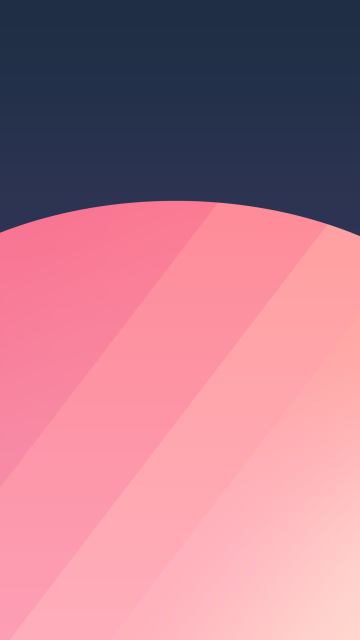
Give the GLSL for this background, as a WebGL 2 fragment shader.

```glsl
#version 300 es
precision highp float;

uniform vec2 u_resolution;
out vec4 outColor;

const vec3 SKY_TOP = vec3(0.12, 0.18, 0.27);
const vec3 SKY_LOW = vec3(0.182, 0.207, 0.33);
const vec3 CREAM = vec3(1.0, 0.84, 0.81);

// Coverage of the side where the signed distance is negative
float cover(float dist, float pixel) {
    return 1.0 - smoothstep(-0.7 * pixel, 0.7 * pixel, dist);
}

// Height of an elliptical arc at x, given its crest and radii
float arcHeight(float x, vec2 crest, vec2 radii) {
    float t = (x - crest.x) / radii.x;
    return crest.y - radii.y * (1.0 - sqrt(max(0.0, 1.0 - t * t)));
}

// Position across the slanted bands, growing towards the lower right
float acrossBands(vec2 p, float slant) {
    return p.x + slant * (1.0 - p.y);
}

// Lay a vertical gradient over the base beyond a band edge
vec3 addBand(vec3 base, vec3 upper, vec3 lower, float depth, float dist, float pixel) {
    return mix(base, mix(upper, lower, depth), 1.0 - cover(dist, pixel));
}

// Dome surface: four slanted bands, the last glowing into cream
vec3 domeColor(vec2 p, float crestY, float pixel) {
    float slant = 0.765;
    float across = acrossBands(p, slant);
    float depth = clamp(1.0 - p.y / crestY, 0.0, 1.0);
    float edge = pixel * length(vec2(1.0, slant));

    vec3 color = mix(vec3(0.975, 0.455, 0.565), vec3(0.95, 0.56, 0.69), depth);
    color += vec3(0.01, 0.025, 0.01) * smoothstep(0.3, 0.583, across);
    color = addBand(color, vec3(0.995, 0.55, 0.595), vec3(0.99, 0.62, 0.71),
                    depth, across - 0.583, edge);
    color = addBand(color, vec3(1.0, 0.625, 0.625), vec3(1.0, 0.68, 0.735),
                    depth, across - 0.780, edge);

    vec3 glowLow = mix(vec3(1.0, 0.69, 0.735), CREAM, smoothstep(0.90, 1.36, across));
    return addBand(color, vec3(1.0, 0.645, 0.61), glowLow,
                   smoothstep(0.0, 0.85, depth), across - 0.9375, edge);
}

void main() {
    // Lengths are fractions of the canvas height
    vec2 p = gl_FragCoord.xy / u_resolution.y;
    float pixel = 1.0 / u_resolution.y;
    vec2 crest = vec2(0.2747, 0.6862);

    // Night sky
    vec3 sky = mix(SKY_LOW, SKY_TOP, smoothstep(0.58, 1.02, p.y));

    // Dome in front
    float rise = p.y - arcHeight(p.x, crest, vec2(0.56, 0.388));
    vec3 color = mix(sky, domeColor(p, crest.y, pixel), cover(rise, pixel));
    outColor = vec4(color, 1.0);
}
```
